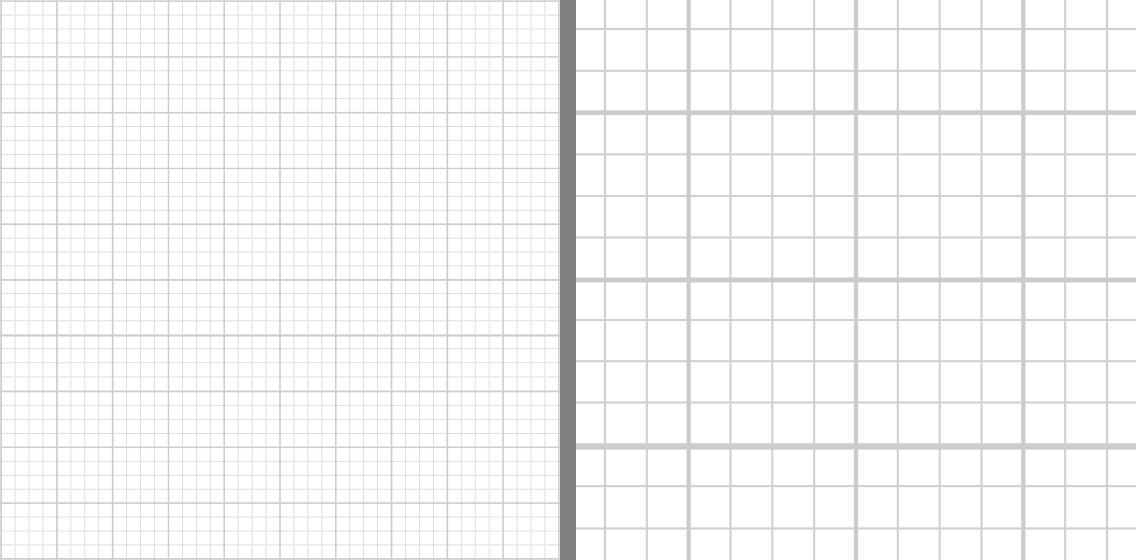
Left, the full canvas; right, a detail of the centre.
Write a WebGL 1 fragment shader that draws this pattern.

```glsl
precision highp float;

uniform vec2 u_resolution;

const float MAJOR_CELLS = 10.0;      // heavy squares across and down
const float SUBDIVISIONS = 4.0;      // fine squares per heavy square
const float MARGIN = 0.002;          // canvas edge to outermost line centre
const float MAJOR_WIDTH = 0.0027;
const float MINOR_WIDTH = 0.00125;
const float WIDTH_VARIATION = 0.15;  // relative change between heavy lines
const float DRIFT_AMOUNT = 0.0019;   // upward slip of the fine horizontal lines
const float DRIFT_CENTRE = 0.4;
const float DRIFT_SPREAD = 0.1;
const vec3 PAPER_COLOR = vec3(1.0);
const vec3 MAJOR_COLOR = vec3(0.80);
const vec3 MINOR_COLOR = vec3(0.815);

float hash(float n) {
  return fract(sin(n * 12.9898) * 43758.5453);
}

// Share of a pixel covered by a line whose centre is dist away
float lineCoverage(float dist, float width, float pixel) {
  float upper = min(dist + 0.5 * pixel, 0.5 * width);
  float lower = max(dist - 0.5 * pixel, -0.5 * width);
  return max(upper - lower, 0.0) / pixel;
}

// Signed distance to the nearest of evenly spaced lines
float lineDistance(float position, float spacing) {
  return (fract(position / spacing + 0.5) - 0.5) * spacing;
}

float majorLine(float position, float spacing, float pixel, float seed) {
  float index = floor(position / spacing + 0.5);
  float variation = (hash(index + seed) * 2.0 - 1.0) * WIDTH_VARIATION;
  float width = MAJOR_WIDTH * (1.0 + variation);
  return lineCoverage(lineDistance(position, spacing), width, pixel);
}

void main() {
  vec2 uv = gl_FragCoord.xy / u_resolution;
  vec2 pixel = 1.0 / u_resolution;
  vec2 position = uv - MARGIN;
  float majorSpacing = (1.0 - 2.0 * MARGIN) / MAJOR_CELLS;
  float minorSpacing = majorSpacing / SUBDIVISIONS;

  // Fine horizontal lines slip out of register around one height
  float offset = (uv.y - DRIFT_CENTRE) / DRIFT_SPREAD;
  float drift = DRIFT_AMOUNT * exp(-offset * offset);

  // Fine grid
  float minorX = lineCoverage(lineDistance(position.x, minorSpacing), MINOR_WIDTH, pixel.x);
  float minorY = lineCoverage(lineDistance(position.y - drift, minorSpacing), MINOR_WIDTH, pixel.y);
  vec3 color = mix(PAPER_COLOR, MINOR_COLOR, max(minorX, minorY));

  // Heavy grid on top
  float majorX = majorLine(position.x, majorSpacing, pixel.x, 3.0);
  float majorY = majorLine(position.y, majorSpacing, pixel.y, 41.0);
  color = mix(color, MAJOR_COLOR, max(majorX, majorY));

  gl_FragColor = vec4(color, 1.0);
}
```
